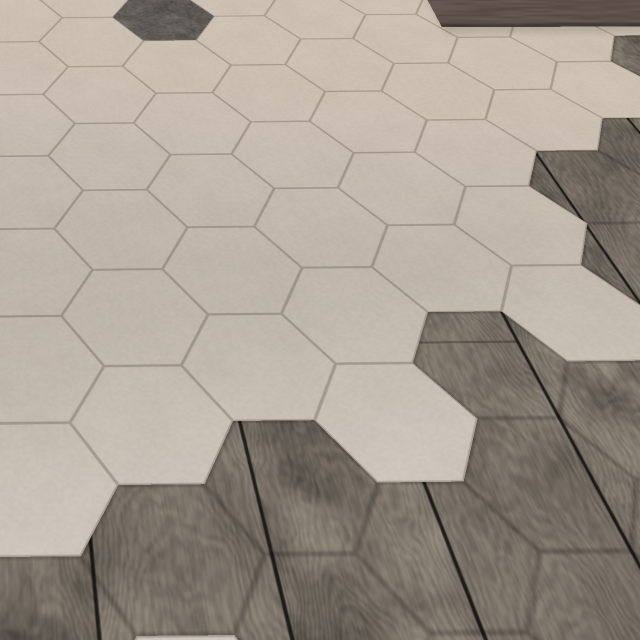
Reproduce this texture procedurally as a Shadertoy shader.

```glsl
// Draws pale hexagonal floor tiles breaking up over dark wooden planks, in perspective.

const float ROW = 0.8660254;      // half the height of a hexagon of side 1
const float PLANK_WIDTH = 1.96;
const float PLANK_START = -0.88;

float hash(vec2 p) {
    return fract(sin(dot(p, vec2(127.1, 311.7))) * 43758.5453);
}

float noise(vec2 p) {
    vec2 i = floor(p), f = fract(p);
    f = f * f * (3.0 - 2.0 * f);
    return mix(mix(hash(i), hash(i + vec2(1, 0)), f.x),
               mix(hash(i + vec2(0, 1)), hash(i + vec2(1, 1)), f.x), f.y);
}

float fbm(vec2 p) {
    float sum = 0.0, amp = 0.5;
    for (int i = 0; i < 4; i++) {
        sum += amp * noise(p);
        p = mat2(1.6, 1.2, -1.2, 1.6) * p + 3.7;
        amp *= 0.5;
    }
    return sum;
}

// Canvas position (y down) to floor position, in hexagon sides.
vec2 toFloor(vec2 c) {
    float v = c.y + 0.01 * c.x;
    float depth = v + 1.0033;
    float x = (c.x - 0.1323 - 0.158 * v) / (0.0765 * depth);
    return vec2(x, ROW * (1.8737 / depth - 1.0) / 0.06274);
}

// Centre of the hexagon holding p.
vec2 hexCentre(vec2 p) {
    vec2 period = vec2(3.0, 2.0 * ROW);
    vec2 a = floor(p / period + 0.5) * period;
    vec2 b = (floor(p / period) + 0.5) * period;
    return distance(p, a) < distance(p, b) ? a : b;
}

// Distance from a point inside a hexagon to its border.
float hexBorder(vec2 p) {
    p = abs(p);
    return ROW - max(p.y, ROW * p.x + 0.5 * p.y);
}

// The ragged front: the nearest tiled row of each column, plus one stray tile.
bool isTiled(ivec2 cell) {
    int front[9] = int[9](1, 2, 3, 2, 5, 4, 9, 10, 13);
    return cell.y >= front[clamp(cell.x + 1, 0, 8)] || cell == ivec2(0, -2);
}

vec3 woodColor(vec2 p) {
    float along = (p.x - PLANK_START) / PLANK_WIDTH;
    float id = floor(along), f = fract(along);
    float seam = min(f, 1.0 - f) * PLANK_WIDTH;
    float knotty = mod(id, 2.0);
    vec2 local = vec2(f * PLANK_WIDTH, p.y) + id * vec2(17.3, 9.1);

    // Cloudy stain, arched growth rings and fine fibres
    float cloud = fbm(local * vec2(1.9, 1.6));
    float warp = fbm(local * vec2(1.4, 0.7) + 5.0);
    float arch = (f - 0.5) * (f - 0.5) * 9.0 + 0.45 * p.y + 3.0 * warp;
    float rings = sin(arch * mix(19.0, 27.0, knotty));
    float fibre = noise(local * vec2(48.0, 3.5)) - 0.5;
    float speck = noise(local * vec2(30.0, 14.0) + 8.0 * warp) - 0.5;

    float tone = 0.452 + mix(0.17, 0.36, knotty) * (cloud - 0.47);
    tone += 0.022 * rings + 0.055 * fibre + 0.045 * speck;
    tone -= 0.035 * smoothstep(3.0, 9.0, p.y);
    vec3 color = tone * vec3(1.0, 0.935, 0.85) * 1.03;

    // Gaps between planks and one butt joint
    color *= mix(0.25, 1.0, smoothstep(0.008, 0.035, seam));
    float joint = id == 2.0 ? abs(p.y - 2.936) : 1.0;
    return color * mix(0.72, 1.0, smoothstep(0.005, 0.03, joint));
}

vec3 tileColor(vec2 p, vec2 c, float border) {
    vec3 color = vec3(0.75, 0.712, 0.67);
    color += vec3(0.052, 0.055, 0.062) * smoothstep(0.5, 0.88, c.y + 0.18 * c.x);
    color += vec3(0.05, 0.043, 0.03) * smoothstep(0.38, 0.0, c.y - 0.12 * c.x);
    color += 0.022 * (noise(p * 26.0) - 0.5) + 0.03 * (fbm(p * 2.0) - 0.47);
    vec3 grout = color * vec3(0.82, 0.81, 0.79);
    return mix(grout, color, smoothstep(0.01, 0.03, border));
}

vec3 stoneColor(vec2 p) {
    float tone = 0.39 + 0.2 * (fbm(p * 4.0) - 0.47) + 0.08 * (noise(p * 22.0) - 0.5);
    return tone * vec3(1.0, 0.95, 0.91);
}

vec3 scene(vec2 c) {
    vec2 p = toFloor(c);
    vec2 centre = hexCentre(p);
    ivec2 cell = ivec2(floor(centre / vec2(1.5, ROW) + 0.5));
    float border = hexBorder(p - centre);

    vec3 color = isTiled(cell) ? tileColor(p, c, border)
               : woodColor(p) * mix(0.8, 1.0, smoothstep(0.0, 0.06, border));
    if (cell == ivec2(1, 13)) color = stoneColor(p);

    // Brown furniture base with its contact shadow
    float side = c.x - 0.668 - 0.53 * c.y;
    float below = c.y - 0.0425 + 0.004 * (c.x - 0.7);
    color *= 1.0 - 0.12 * smoothstep(0.02, 0.0, below) * smoothstep(-0.01, 0.01, side);
    float streak = noise(c * vec2(25.0, 330.0)) - 0.5;
    vec3 base = vec3(0.37, 0.32, 0.295) + 0.07 * streak;
    base *= mix(1.0, 0.72, smoothstep(-0.009, -0.003, below));
    return side > 0.0 && below < 0.0 ? base : color;
}

void mainImage(out vec4 fragColor, in vec2 fragCoord) {
    vec3 sum = vec3(0.0);
    for (int i = 0; i < 4; i++) {   // 2 by 2 supersampling
        vec2 offset = vec2(i % 2, i / 2) * 0.5 - 0.25;
        vec2 uv = (fragCoord + offset) / iResolution.xy;
        sum += scene(vec2(uv.x, 1.0 - uv.y));
    }
    fragColor = vec4(sum / 4.0, 1.0);
}
```
